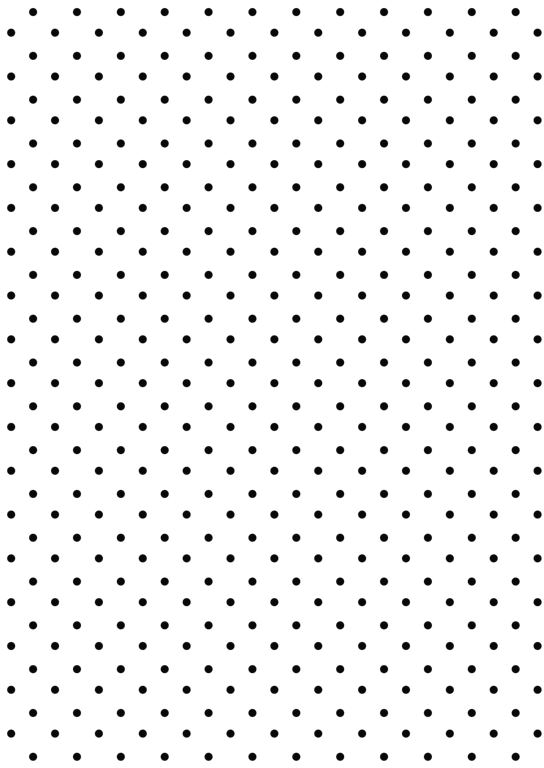
A WebGL 2 fragment shader for this pattern:

```glsl
#version 300 es
precision highp float;
// Small black polka dots on white, in staggered rows.
// Two identical dot lattices are overlaid, the second shifted by half a
// column and slightly less than half a row. Lengths are in canvas heights.

uniform vec2 u_resolution;
out vec4 fragColor;

const vec3 PAPER = vec3(1.0);
const vec3 INK = vec3(0.03);

const vec2 PITCH = vec2(0.05712, 0.05704);      // column and row spacing
const vec2 FIRST_DOT = vec2(0.0431, 0.0157);    // measured from the top left
const vec2 STAGGER = vec2(-0.5, 0.471);         // second lattice, in pitches
const float DOT_RADIUS = 0.0052;

// Signed distance to the nearest dot of a lattice passing through origin.
float dotLattice(vec2 p, vec2 origin, vec2 pitch, float radius) {
    vec2 cell = (fract((p - origin) / pitch + 0.5) - 0.5) * pitch;
    return length(cell) - radius;
}

// Smooth coverage of a shape, given the width of its soft edge.
float coverage(float dist, float edge) {
    return 1.0 - smoothstep(-0.5 * edge, 0.5 * edge, dist);
}

void main() {
    // Height units, with y running down from the top edge
    vec2 p = vec2(gl_FragCoord.x, u_resolution.y - gl_FragCoord.y) / u_resolution.y;
    float edge = 1.6 / u_resolution.y;

    // Union of the two staggered lattices
    float mainRows = dotLattice(p, FIRST_DOT, PITCH, DOT_RADIUS);
    float betweenRows = dotLattice(p, FIRST_DOT + STAGGER * PITCH, PITCH, DOT_RADIUS);
    float ink = coverage(min(mainRows, betweenRows), edge);

    fragColor = vec4(mix(PAPER, INK, ink), 1.0);
}
```
